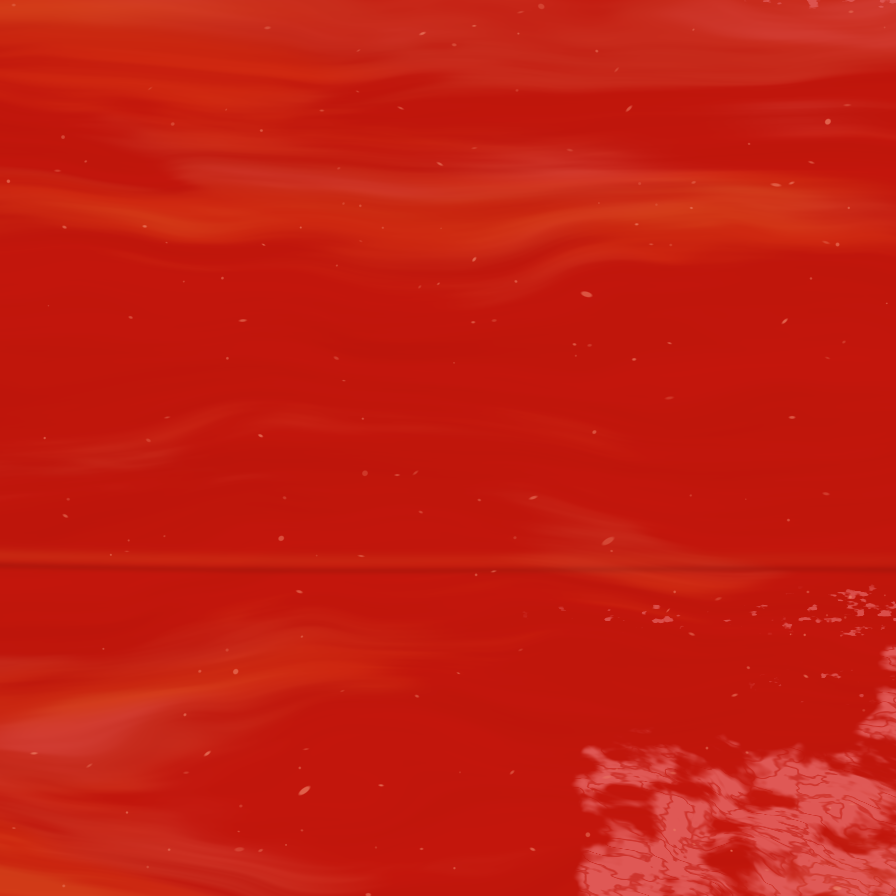
This texture is drawn by a Shadertoy shader. Its source:

```glsl
// Streaky red art glass: warped, horizontally stretched noise forms the folded
// orange and rose wisps; a thin seam, scattered chips and a crinkled glossy
// reflection in the lower right corner are laid over it.

const vec3 DEEP_RED = vec3(0.755, 0.085, 0.045);
const vec3 EMBER    = vec3(0.800, 0.150, 0.060);
const vec3 ROSE     = vec3(0.780, 0.165, 0.105);
const vec3 ORANGE   = vec3(0.830, 0.250, 0.100);
const vec3 PINK     = vec3(0.820, 0.250, 0.215);
const vec3 GLOSS    = vec3(0.880, 0.360, 0.350);
const vec3 CHIP     = vec3(0.930, 0.500, 0.400);

float hash(vec2 p) {
    return fract(sin(dot(p, vec2(127.1, 311.7))) * 43758.5453);
}

float noise(vec2 p) {
    vec2 i = floor(p), f = fract(p);
    f = f * f * f * (f * (f * 6.0 - 15.0) + 10.0);
    return mix(mix(hash(i), hash(i + vec2(1, 0)), f.x),
               mix(hash(i + vec2(0, 1)), hash(i + vec2(1, 1)), f.x), f.y);
}

float fbm(vec2 p, int octaves) {
    float sum = 0.0, weight = 0.5, total = 0.0;
    for (int i = 0; i < octaves; i++) {
        sum += weight * noise(p);
        total += weight;
        weight *= 0.5;
        p = mat2(1.0, 0.08, -0.08, 1.0) * p * 2.03 + 17.3;
    }
    return sum / total;
}

// Bends the sheet so that stretched noise folds into long tongues
vec2 flow(vec2 p) {
    float slide = fbm(vec2(p.x * 0.8, p.y * 6.0) + 4.7, 3) - 0.5;
    float lift = fbm(p * vec2(2.2, 4.0) + 9.1, 3) - 0.5;
    return p + vec2(0.9 * slide, 0.16 * lift);
}

// Soft bump centred on a point, with separate half widths
float bump(vec2 p, vec2 centre, vec2 size) {
    vec2 d = (p - centre) / size;
    return exp(-dot(d, d));
}

// Tiny tilted oval chips, one candidate per grid cell
float chips(vec2 p, float cells, float chance, float radius, float blur) {
    vec2 id = floor(p * cells);
    vec2 centre = (id + 0.25 + 0.5 * vec2(hash(id + 3.1), hash(id + 7.7))) / cells;
    float angle = 1.4 * (hash(id + 5.3) - 0.35);
    float c = cos(angle), s = sin(angle);
    vec2 d = mat2(c, -s, s, c) * (p - centre);
    float size = radius * mix(0.4, 1.0, hash(id + 2.9));
    float stretch = mix(1.0, 3.0, pow(hash(id + 8.2), 2.0));
    float oval = length(d * vec2(1.0 / stretch, 1.0)) - size;
    float visible = step(hash(id + 1.3), chance) * mix(0.35, 0.9, hash(id + 6.4));
    return visible * (1.0 - smoothstep(-blur, blur, oval));
}

vec3 streakedGlass(vec2 p) {
    vec2 q = flow(p);
    float broad = fbm(q * vec2(1.5, 8.0) + 2.0, 4);
    float fine = fbm(q * vec2(2.5, 34.0) + 31.0, 4);
    float upper = smoothstep(0.55, 0.95, p.y);
    float wisp = broad + 0.22 * (fine - 0.5) + 0.07 * upper;
    float warmth = smoothstep(0.42, 0.62, fbm(q * vec2(1.3, 5.0) + 53.0, 3));

    vec3 color = mix(DEEP_RED, mix(ROSE, EMBER, warmth), smoothstep(0.46, 0.64, wisp));
    color = mix(color, mix(PINK, ORANGE, warmth), 0.8 * smoothstep(0.62, 0.80, wisp));

    // Milky clouds and warm glows
    float cloud = bump(p, vec2(0.63, 0.815), vec2(0.13, 0.025))
                + bump(p, vec2(0.89, 0.870), vec2(0.07, 0.025))
                + 0.6 * bump(p, vec2(0.27, 0.080), vec2(0.09, 0.07));
    float glow = bump(p, vec2(0.02, 0.99), vec2(0.25, 0.018))
               + bump(p, vec2(0.02, 0.31), vec2(0.10, 0.02));
    color = mix(color, PINK, 0.75 * cloud * smoothstep(0.35, 0.65, wisp));
    color = mix(color, ORANGE, 0.8 * glow * smoothstep(0.35, 0.6, wisp));

    // Dark seam with a lighter lip above it
    float seam = p.y - 0.369 + 0.008 * p.x + 0.003 * sin(5.0 * p.x);
    color = mix(color, ORANGE, 0.4 * exp(-pow((seam - 0.011) / 0.008, 2.0)) * (1.0 - 0.6 * p.x));
    color *= 1.0 - 0.08 * exp(-pow(seam / 0.004, 2.0));
    return color * (1.0 + 0.05 * (fine - 0.5));
}

// Coverage of the wet-looking corner reflection, broken by crinkles
float reflection(vec2 p) {
    float ragged = 0.10 * (fbm(p * vec2(14.0, 22.0), 4) - 0.5);
    float edge = max(0.67 - p.x, p.y - 0.155 - 0.10 * smoothstep(0.93, 1.0, p.x)) + ragged;
    float inside = 1.0 - smoothstep(-0.012, 0.006, edge);
    vec2 q = p + 0.02 * vec2(noise(p * 18.0), noise(p * 18.0 + 40.0));
    q.y += 0.25 * q.x;
    float body = fbm(q * vec2(17.0, 38.0), 4) + 0.20 * (0.12 - p.y);
    float crease = abs(fbm(q * vec2(38.0, 95.0) + 11.0, 3) - 0.5);
    return inside * smoothstep(0.36, 0.60, body) * mix(0.45, 1.0, smoothstep(0.0, 0.09, crease));
}

// Broken glints in a band at the right and along the top edge
float glints(vec2 p) {
    float band = bump(p, vec2(0.98, 0.315), vec2(0.10, 0.028))
               + 0.75 * bump(p, vec2(0.76, 0.315), vec2(0.16, 0.018))
               + 0.7 * bump(p, vec2(0.92, 0.235), vec2(0.08, 0.02))
               + 1.3 * bump(p, vec2(0.95, 1.0), vec2(0.10, 0.008));
    float grain = fbm(p * vec2(75.0, 130.0), 3);
    return smoothstep(0.80, 0.92, grain + 0.24 * min(band, 1.4)) * smoothstep(0.1, 0.5, band);
}

void mainImage(out vec4 fragColor, in vec2 fragCoord) {
    vec2 p = fragCoord / iResolution.xy;
    float blur = max(0.0008, 0.8 / iResolution.y);
    vec3 color = streakedGlass(p);
    color = mix(color, GLOSS, 0.95 * reflection(p));
    color = mix(color, GLOSS, 0.8 * glints(p));
    float dust = chips(p, 46.0, 0.07, 0.0016, blur) + chips(p + 0.37, 15.0, 0.10, 0.0030, blur);
    color = mix(color, CHIP, 0.8 * min(dust, 1.0));
    fragColor = vec4(color, 1.0);
}
```
